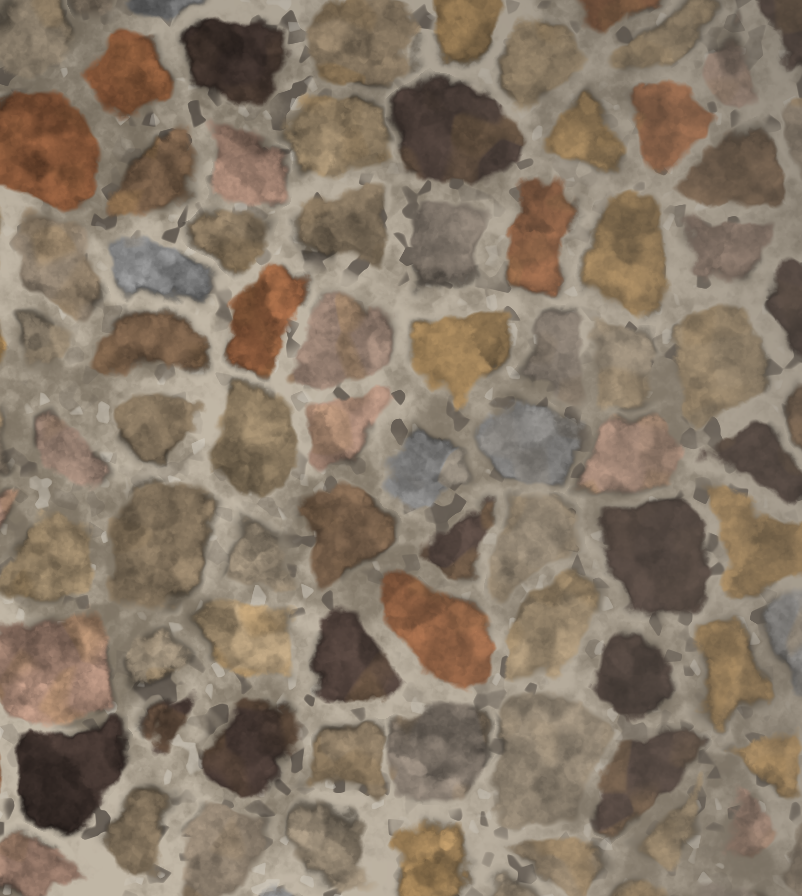
Reproduce this texture procedurally as a WebGL 2 fragment shader.

```glsl
#version 300 es
precision highp float;

uniform vec2 u_resolution;
out vec4 fragColor;

const float STONE_FREQ = 9.0;      // stones per canvas height
const float STONE_JITTER = 0.74;
const float CORNER_SHARPNESS = 24.0;
const float JOINT_MIN = 0.05;      // joint half width, in stone cells
const float JOINT_MAX = 0.19;
const float EDGE_SOFTNESS = 0.035;
const float GRIT_FREQ = 62.0;
const float HAZE = 0.30;

const vec3 MORTAR_DULL = vec3(0.49, 0.45, 0.39);
const vec3 MORTAR_PALE = vec3(0.74, 0.70, 0.635);
const vec3 GRIT_DARK = vec3(0.34, 0.31, 0.28);
const vec3 GRIT_LIGHT = vec3(0.82, 0.80, 0.76);
const vec3 OCHRE_STAIN = vec3(0.58, 0.45, 0.27);
const vec3 HAZE_COLOUR = vec3(0.53, 0.495, 0.45);

const vec3 STONE_COLOURS[12] = vec3[12](
  vec3(0.54, 0.47, 0.37), vec3(0.50, 0.45, 0.39), vec3(0.57, 0.46, 0.40),
  vec3(0.46, 0.42, 0.38), vec3(0.55, 0.44, 0.29), vec3(0.53, 0.48, 0.41),
  vec3(0.44, 0.35, 0.27), vec3(0.25, 0.20, 0.18), vec3(0.52, 0.44, 0.39),
  vec3(0.46, 0.46, 0.46), vec3(0.51, 0.33, 0.22), vec3(0.48, 0.42, 0.34));

struct Stone {
  vec2 id;
  vec2 offset;   // from the stone's seed to the sample
  float edge;    // rounded distance to the cell border
};

vec2 hash2(vec2 p) {
  vec3 q = fract(p.xyx * vec3(0.1031, 0.1030, 0.0973));
  q += dot(q, q.yzx + 33.33);
  return fract((q.xx + q.yz) * q.zy);
}

// Smooth cellular noise: random cell values blended by distance
float mottle(vec2 p) {
  vec2 cell = floor(p), f = p - cell;
  float total = 0.0, weight = 0.0;
  for (int y = -1; y <= 1; y++)
  for (int x = -1; x <= 1; x++) {
    vec2 g = vec2(x, y), h = hash2(cell + g);
    vec2 d = g + h - f;
    float w = exp(-9.0 * dot(d, d));
    total += w * fract(h.x * 17.0 + h.y * 31.0);
    weight += w;
  }
  return total / weight;
}

float layeredMottle(vec2 p) {
  float sum = 0.0, gain = 0.5;
  for (int i = 0; i < 4; i++) {
    sum += gain * mottle(p);
    p = mat2(0.8, 0.6, -0.6, 0.8) * p * 2.1 + 19.7;
    gain *= 0.55;
  }
  return sum / 1.01;
}

// Layered sines that roughen the outlines
vec2 wobble(vec2 p) {
  vec2 shift = vec2(0.0);
  float gain = 0.07;
  for (int i = 0; i < 5; i++) {
    p = mat2(0.8, 0.6, -0.6, 0.8) * p * 1.75 + 3.1;
    shift += gain * sin(p.yx + 1.3 * sin(p * 0.7));
    gain *= 0.62;
  }
  return shift;
}

vec2 seedOf(vec2 id) {
  return 0.5 + STONE_JITTER * (hash2(id) - 0.5);
}

Stone findStone(vec2 p) {
  vec2 cell = floor(p), f = p - cell, nearest = vec2(9.0), home = vec2(0.0);
  for (int y = -1; y <= 1; y++)
  for (int x = -1; x <= 1; x++) {
    vec2 g = vec2(x, y), r = g + seedOf(cell + g) - f;
    if (dot(r, r) < dot(nearest, nearest)) { nearest = r; home = g; }
  }
  float borders = 0.0;
  for (int y = -2; y <= 2; y++)
  for (int x = -2; x <= 2; x++) {
    vec2 g = home + vec2(x, y);
    if (x == 0 && y == 0) continue;
    vec2 r = g + seedOf(cell + g) - f;
    float d = dot(0.5 * (nearest + r), normalize(r - nearest));
    borders += exp(-CORNER_SHARPNESS * d);
  }
  return Stone(cell + home, -nearest, -log(borders) / CORNER_SHARPNESS);
}

vec3 stoneColour(Stone s, vec2 p, float grain) {
  vec2 h = hash2(s.id + 47.0), k = hash2(s.id + 91.0);
  vec3 colour = STONE_COLOURS[int(h.x * 12.0)];
  // Split face, stains and grain
  float angle = 6.2832 * k.x;
  float split = dot(s.offset, vec2(cos(angle), sin(angle))) + 0.25 * (grain - 0.5);
  float face = smoothstep(-0.04, 0.04, split) - 0.5;
  float stain = smoothstep(0.55, 0.9, mottle(p * 24.0 + 5.0));
  colour = mix(colour, OCHRE_STAIN, 0.35 * stain * k.y);
  colour *= 1.0 + 0.20 * face * h.y + 0.75 * (grain - 0.5);
  return colour * (0.94 + 0.14 * k.y);
}

vec3 mortarColour(vec2 p, float grain) {
  float broad = mottle(p * 6.0 + 31.0);
  float pale = smoothstep(0.20, 0.80, 0.55 * broad + 0.6 * grain);
  vec3 colour = mix(MORTAR_DULL, MORTAR_PALE, pale);
  // Pits, pebbles and a few bright chips
  float cluster = smoothstep(0.25, 0.75, mottle(p * 13.0 + 8.0));
  float pits = smoothstep(0.27, 0.10, mottle(p * GRIT_FREQ));
  float chips = smoothstep(0.88, 0.98, mottle(p * GRIT_FREQ * 1.2 + 60.0));
  colour = mix(colour, GRIT_DARK, pits * (0.2 + 0.65 * cluster));
  return mix(colour, GRIT_LIGHT, 0.5 * chips);
}

void main() {
  vec2 p = gl_FragCoord.xy / u_resolution.y;
  vec2 uv = gl_FragCoord.xy / u_resolution;
  vec2 q = p * STONE_FREQ;
  Stone stone = findStone(q + wobble(q * 1.6));
  float grain = layeredMottle(p * 34.0);

  // Stones set into the joints, with crumbled borders
  float joint = mix(JOINT_MIN, JOINT_MAX, hash2(stone.id + 13.0).x);
  float inside = stone.edge - joint + 0.14 * (grain - 0.5);
  float cover = smoothstep(-EDGE_SOFTNESS, EDGE_SOFTNESS, inside);
  vec3 colour = mix(mortarColour(p, grain), stoneColour(stone, p, grain), cover);

  // Broken shadow line around the stones
  float rim = exp(-pow(inside / 0.045, 2.0));
  colour *= 1.0 - 0.30 * rim * smoothstep(0.5, 0.85, mottle(p * 20.0 + 77.0));

  // Weathered film, stronger to the right, and a dimmer top
  colour = mix(colour, HAZE_COLOUR, HAZE * smoothstep(0.2, 1.0, uv.x));
  colour *= 1.02 - 0.10 * smoothstep(0.65, 1.0, uv.y) - 0.07 * smoothstep(0.8, 1.0, uv.x);
  fragColor = vec4(colour, 1.0);
}
```
